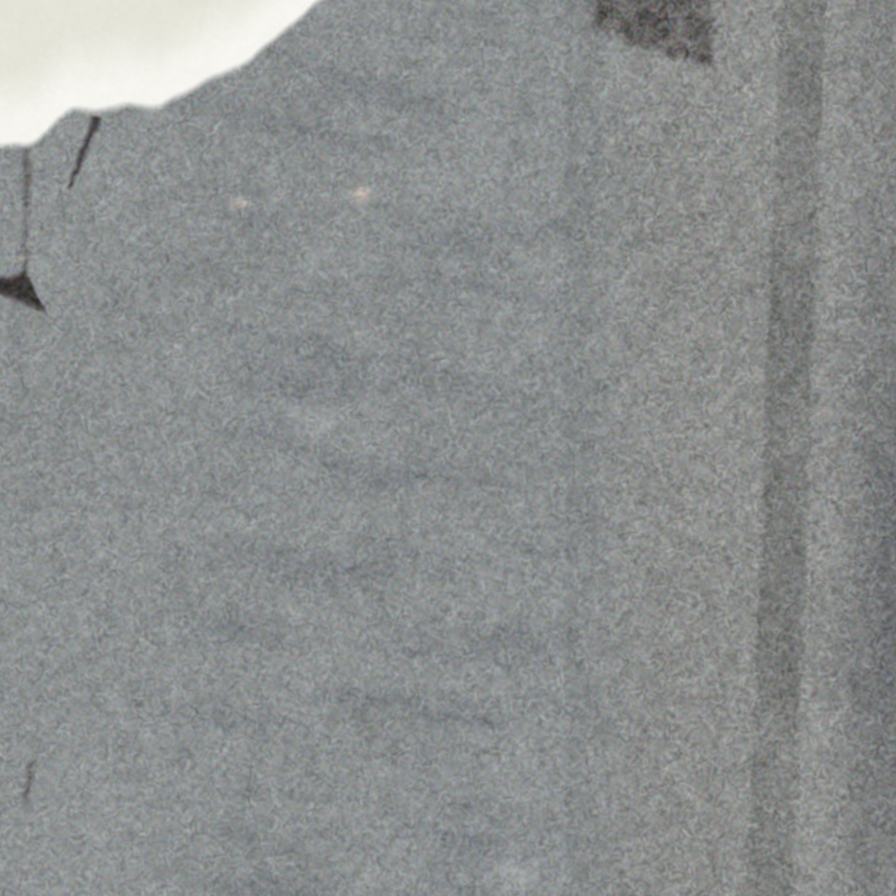
Give the GLSL for this texture, as a three.js fragment shader.

```glsl
// Grainy grey stone slab with faint bands, dark chips and a pale broken corner
varying vec2 vUv;

vec2 gradientAt(vec2 cell) {
  vec3 q = fract(cell.xyx * vec3(0.1031, 0.1030, 0.0973));
  q += dot(q, q.yzx + 33.33);
  float angle = 6.2832 * fract((q.x + q.y) * q.z);
  return vec2(cos(angle), sin(angle));
}

// Gradient noise, roughly -0.7 to 0.7
float noise(vec2 p) {
  vec2 i = floor(p), f = fract(p);
  vec2 u = f * f * f * (f * (f * 6.0 - 15.0) + 10.0);
  float a = dot(gradientAt(i), f);
  float b = dot(gradientAt(i + vec2(1.0, 0.0)), f - vec2(1.0, 0.0));
  float c = dot(gradientAt(i + vec2(0.0, 1.0)), f - vec2(0.0, 1.0));
  float d = dot(gradientAt(i + 1.0), f - 1.0);
  return mix(mix(a, b, u.x), mix(c, d, u.x), u.y);
}

float fbm(vec2 p) {
  float sum = 0.0, amp = 0.6;
  for (int k = 0; k < 4; k++) {
    sum += amp * noise(p);
    p = mat2(0.8, 0.6, -0.6, 0.8) * p * 2.03 + 17.3;
    amp *= 0.5;
  }
  return sum;
}

// Crack from a to b, tapering to a point at b
float crack(vec2 p, vec2 a, vec2 b, float width, float blur) {
  vec2 ab = b - a;
  float t = clamp(dot(p - a, ab) / dot(ab, ab), 0.0, 1.0);
  float d = length(p - a - ab * t) - width * (1.0 - 0.7 * t);
  return 1.0 - smoothstep(-blur, blur, d);
}

float spot(vec2 p, vec2 center, vec2 radius) {
  vec2 q = (p - center) / radius;
  return exp(-dot(q, q));
}

// Height of the slab's broken upper edge
float slabEdge(float x) {
  return 0.836 + 0.040 * smoothstep(0.025, 0.085, x) + 0.06 * max(x - 0.08, 0.0)
    + 0.45 * max(x - 0.18, 0.0) + 0.35 * max(x - 0.28, 0.0)
    + 0.006 * noise(vec2(x * 32.0, 4.0));
}

void main() {
  vec2 p = vUv;

  // Grain on turned, warped lattices: brightness at many sizes plus colour speckle
  vec2 warped = p + 0.003 * vec2(noise(p * 75.0), noise(p * 75.0 + 40.0));
  vec2 g = mat2(0.82, 0.57, -0.57, 0.82) * warped + 3.0;
  vec2 h = mat2(0.94, -0.34, 0.34, 0.94) * warped + 5.0;
  float fine = 0.078 * noise(g * 205.0) + 0.058 * noise(h * 140.0);
  float coarse = 0.050 * noise(g * 82.0) + 0.038 * noise(h * 44.0);
  float grain = fine * (1.0 + 0.9 * noise(g * 50.0 + 7.0)) + coarse;
  vec3 speckle = vec3(noise(h * 120.0 + 31.0), noise(g * 150.0 + 67.0), noise(h * 105.0 + 93.0));
  speckle = mix(vec3(dot(speckle, vec3(0.333))), speckle, 0.85);

  // Broad mottling and thin soft streaks falling to the right
  vec3 stone = vec3(0.548, 0.564, 0.566) + 0.035 * fbm(p * 5.0) + 0.035 * fbm(p * 18.0 + 8.0);
  float streak = smoothstep(-0.1, 0.45, fbm(vec2(p.x * 4.5, (p.y + 0.18 * p.x) * 19.0) + 6.0));
  float middle = smoothstep(0.12, 0.35, p.x) * (1.0 - smoothstep(0.52, 0.72, p.x));
  stone -= vec3(0.080, 0.078, 0.066) * streak * middle * (1.0 - 0.5 * p.y);

  // Upright bands, slightly warmer to the right
  float warm = smoothstep(0.62, 0.76, p.x);
  stone += warm * vec3(0.0, -0.010, -0.018);
  stone -= 0.024 * smoothstep(0.627, 0.634, warped.x) * (1.0 - smoothstep(0.64, 0.69, p.x));
  float bandX = warped.x - 0.861 - 0.036 * p.y + 0.002 * noise(vec2(2.0, p.y * 18.0));
  float band = smoothstep(-0.030, -0.023, bandX) * (1.0 - smoothstep(0.020, 0.029, bandX));
  stone -= band * (0.070 + 0.06 * noise(vec2(p.x * 12.0, p.y * 7.0)));
  stone += 0.010 * exp(-pow((bandX - 0.042) / 0.012, 2.0));
  float side = 0.3 + 0.7 * spot(p, vec2(1.0, 0.33), vec2(1.0, 0.3));
  stone -= vec3(0.115, 0.112, 0.100) * side * smoothstep(0.91, 1.0, p.x + 0.03 * noise(p * 9.0));

  // Pale and pinkish flecks
  stone += vec3(0.22, 0.15, 0.12) * spot(warped, vec2(0.403, 0.783), vec2(0.010, 0.008));
  stone += vec3(0.14, 0.11, 0.08) * spot(warped, vec2(0.268, 0.774), vec2(0.011, 0.007));
  stone += 0.08 * spot(warped, vec2(0.57, 0.03), vec2(0.035, 0.018));
  stone += 0.05 * spot(warped, vec2(0.352, 0.52), vec2(0.025, 0.018));

  stone += grain * (1.0 + 0.2 * warm) + 0.045 * speckle;

  // Rough dark patch at the top
  float patchLow = warped.y - 0.970 + 0.36 * (warped.x - 0.655) + 0.012 * noise(p * 40.0);
  float patchRight = warped.x - 0.1 * (1.0 - p.y) + 0.012 * noise(p * 38.0 + 5.0);
  float patchMask = smoothstep(-0.008, 0.010, patchLow)
    * smoothstep(0.648, 0.672, warped.x) * (1.0 - smoothstep(0.784, 0.800, patchRight));
  vec3 patchColor = vec3(0.375, 0.365, 0.36) + 0.16 * noise(g * 48.0) + 1.5 * grain + 0.07 * speckle;
  stone = mix(stone, patchColor, 0.85 * patchMask);

  // Cracks, soft seam and wedge-shaped chip on the left
  vec3 dark = vec3(0.25, 0.23, 0.23) + grain + 0.05 * speckle;
  stone = mix(stone, dark, 0.9 * crack(warped, vec2(0.107, 0.866), vec2(0.078, 0.792), 0.0048, 0.004));
  stone = mix(stone, dark, 0.5 * crack(warped, vec2(0.030, 0.832), vec2(0.028, 0.690), 0.0040, 0.006));
  stone = mix(stone, dark, 0.55 * crack(warped, vec2(0.035, 0.146), vec2(0.028, 0.103), 0.0035, 0.006));
  stone -= 0.04 * spot(p, vec2(0.022, 0.64), vec2(0.008, 0.06));
  float chipTop = 0.690 + 0.006 * smoothstep(0.012, 0.026, p.x) - 1.9 * max(p.x - 0.028, 0.0);
  float chip = smoothstep(-0.005, 0.006, warped.y - 0.672 + 0.4 * warped.x)
    * (1.0 - smoothstep(-0.005, 0.006, warped.y - chipTop));
  stone = mix(stone, dark - 0.04, 0.9 * chip);

  // Pale corner, brightest beside the broken edge
  float above = p.y - slabEdge(p.x);
  vec3 pale = mix(vec3(0.965, 0.962, 0.940), vec3(0.90, 0.895, 0.85), smoothstep(0.02, 0.10, above));
  pale += 0.12 * grain + 0.015 * fbm(p * 30.0);
  vec3 color = mix(stone, pale, smoothstep(-0.006, 0.007, above));

  gl_FragColor = vec4(clamp(color, 0.0, 1.0), 1.0);
}
```
